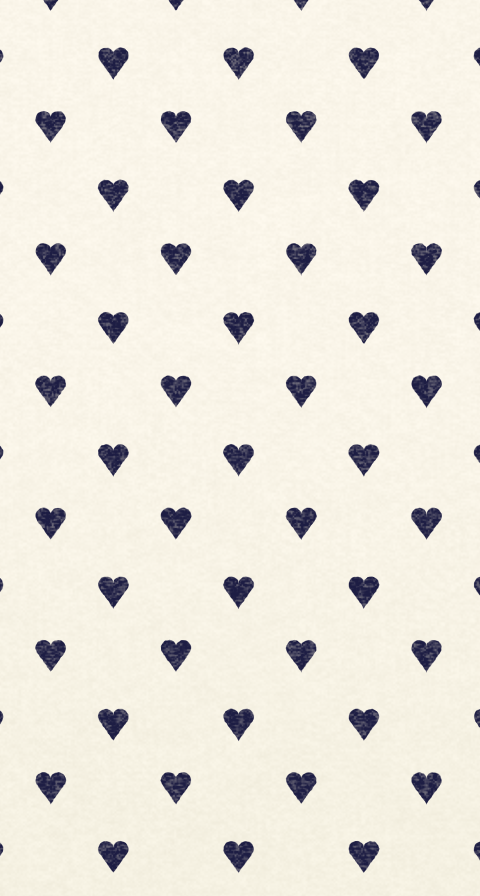
Write a WebGL 2 fragment shader that draws this pattern.

```glsl
#version 300 es
precision highp float;
// Staggered navy hearts with speckled, worn ink on grainy cream paper.

uniform vec2 u_resolution;
out vec4 fragColor;

// Layout, in units of the canvas height
const vec2 PITCH = vec2(0.1398, 0.1476);
const vec2 FIRST_HEART = vec2(0.2663, 0.0436);
const vec2 STAGGER = vec2(0.5, 0.52);
const float HEART_SIZE = 0.0176;

const vec3 PAPER_TOP = vec3(0.980, 0.961, 0.914);
const vec3 PAPER_BOTTOM = vec3(0.961, 0.945, 0.886);
const vec3 INK_DARK = vec3(0.115, 0.115, 0.265);
const vec3 INK_WORN = vec3(0.42, 0.41, 0.47);

float hash(vec2 p) {
    return fract(sin(dot(p, vec2(127.1, 311.7))) * 43758.5453);
}

float valueNoise(vec2 p) {
    vec2 i = floor(p);
    vec2 f = fract(p);
    f = f * f * (3.0 - 2.0 * f);
    float low = mix(hash(i), hash(i + vec2(1, 0)), f.x);
    float high = mix(hash(i + vec2(0, 1)), hash(i + vec2(1, 1)), f.x);
    return mix(low, high, f.y);
}

// Distance to a heart spanning -1..1 in height: round lobes, tangent sides
float heartDistance(vec2 p) {
    const vec2 lobe = vec2(0.46, 0.50);
    const vec2 sideNormal = vec2(0.813, -0.583);
    vec2 q = vec2(abs(p.x), p.y);
    vec2 fromLobe = q - lobe;
    float circle = length(fromLobe) - 0.50;
    float side = dot(q - vec2(0.0, -1.0), sideNormal);
    float cap = max(fromLobe.y, dot(fromLobe, vec2(-sideNormal.y, sideNormal.x)));
    return min(circle, max(side, cap));
}

// Heart lattice: x is the distance, y a random value for the nearest heart
vec2 heartLattice(vec2 p, vec2 origin) {
    vec2 grid = (p - origin) / PITCH;
    vec2 cell = floor(grid + 0.5);
    vec2 local = (grid - cell) * PITCH;
    float d = heartDistance(local / HEART_SIZE) * HEART_SIZE;
    return vec2(d, hash(cell + origin * 10.0));
}

// Fine grain, slightly stretched along the horizontal
float grain(vec2 p, float scale) {
    float coarse = valueNoise(p * scale * vec2(0.6, 0.9));
    float fine = valueNoise(p * scale * 1.5 + 37.0);
    return 0.5 * (coarse + fine);
}

vec3 paperColor(vec2 p) {
    vec3 base = mix(PAPER_BOTTOM, PAPER_TOP, smoothstep(0.0, 0.7, p.y));
    float fibre = grain(p, 300.0) - 0.5;
    float mottling = valueNoise(p * 45.0) - 0.5;
    return base + vec3(0.9, 0.95, 1.15) * (0.040 * fibre + 0.008 * mottling);
}

vec3 inkColor(vec2 p, float variation) {
    float speck = grain(p + 5.0, 340.0);
    float wear = 0.85 + 0.25 * p.y + 0.2 * (variation - 0.5);
    return mix(INK_DARK, INK_WORN, smoothstep(0.28, 0.92, speck) * wear);
}

void main() {
    vec2 p = gl_FragCoord.xy / u_resolution.y;
    float pixel = 1.0 / u_resolution.y;

    // Two interleaved lattices make the staggered rows
    vec2 nearest = vec2(1.0, 0.0);
    for (int k = 0; k < 2; k++) {
        vec2 heart = heartLattice(p, FIRST_HEART + float(k) * STAGGER * PITCH);
        if (heart.x < nearest.x) nearest = heart;
    }

    // Slightly rough printed edge
    float edge = nearest.x + 0.0008 * (valueNoise(p * 380.0) - 0.5);
    float coverage = 1.0 - smoothstep(-0.75 * pixel, 0.75 * pixel, edge);

    vec3 color = mix(paperColor(p), inkColor(p, nearest.y), coverage);
    fragColor = vec4(color, 1.0);
}
```
